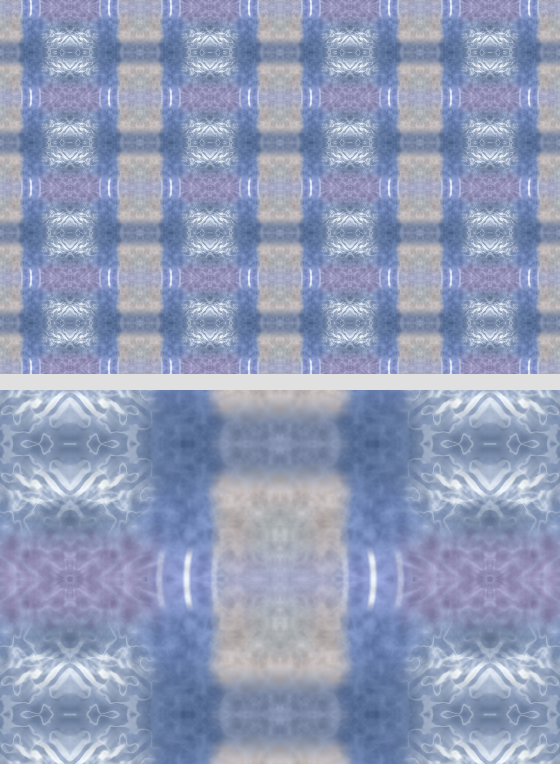
Top, the full canvas; bottom, a detail of the centre.
Reproduce this pattern procedurally as a WebGL 2 fragment shader.

```glsl
#version 300 es
precision highp float;
// Kaleidoscopic woven-cloth pattern: four mirrored tiles across, just over four down.
// Each tile is folded into one quarter, then soft bands, furry highlights, mauve
// filigree and thin bright ticks are layered over mirrored value noise.

uniform vec2 u_resolution;
out vec4 fragColor;

const vec2 REPEATS = vec2(4.0, 4.146);
const float ROW_CENTER = 0.498;     // height of a mauve row on the canvas
const float FOLD_ASPECT = 0.643;    // height / width of a folded quarter
const float COLUMN_EDGE = 0.36;     // half width of the furry column
const float PANEL_EDGE = 0.72;      // start of the pale panel
const float PANEL_HEIGHT = 0.76;
const float TICK_X = 0.555;
const float TICK_HALF_WIDTH = 0.014;
const float TICK_HEIGHT = 0.20;
const float GRAIN = 0.20;

const vec3 BLUE = vec3(0.44, 0.53, 0.72);
const vec3 DARK_BLUE = vec3(0.34, 0.43, 0.59);
const vec3 PERIWINKLE = vec3(0.57, 0.62, 0.83);
const vec3 HAZE = vec3(0.51, 0.58, 0.70);
const vec3 PANEL = vec3(0.67, 0.69, 0.71);
const vec3 PANEL_RIM = vec3(0.71, 0.68, 0.68);
const vec3 PANEL_GAP = vec3(0.48, 0.53, 0.64);
const vec3 LAVENDER = vec3(0.66, 0.68, 0.82);
const vec3 MAUVE = vec3(0.54, 0.49, 0.65);
const vec3 SLATE = vec3(0.42, 0.49, 0.60);
const vec3 WHITE = vec3(0.91, 0.93, 0.94);

float hash(vec2 p) {
    vec3 h = fract(p.xyx * 0.1031);
    h += dot(h, h.yzx + 33.33);
    return fract((h.x + h.y) * h.z);
}

float noise(vec2 p) {
    vec2 i = floor(p), f = fract(p);
    f = f * f * (3.0 - 2.0 * f);
    return mix(mix(hash(i), hash(i + vec2(1, 0)), f.x),
               mix(hash(i + vec2(0, 1)), hash(i + vec2(1, 1)), f.x), f.y);
}

float fbm(vec2 p) {
    float sum = 0.0, amp = 0.5;
    for (int i = 0; i < 4; i++) {
        sum += amp * noise(p);
        p = p * 2.03 + 17.0;
        amp *= 0.55;
    }
    return sum / 1.01;
}

// 1 below the edge, 0 above it, with a soft border
float below(float edge, float soft, float v) {
    return 1.0 - smoothstep(edge - soft, edge + soft, v);
}

float bump(float v, float center, float width) {
    float d = (v - center) / width;
    return exp(-d * d);
}

void main() {
    // Fold: x runs from furry column to panel axis, y from mauve row to dark row
    vec2 uv = gl_FragCoord.xy / u_resolution;
    vec2 tile = (uv - vec2(0.0, ROW_CENTER)) * REPEATS + vec2(0.0, 0.5);
    vec2 f = abs(fract(tile) - 0.5) * 2.0;
    vec2 q = f * vec2(1.0, FOLD_ASPECT);
    float pixel = 2.0 * REPEATS.x / u_resolution.x;

    // Shared textures
    float cloud = fbm(q * 7.0 + 3.0);
    float grain = fbm(q * 19.0 + 41.0);
    float ridge = 1.0 - abs(2.0 * noise(q * 22.0 + 2.5 * cloud) - 1.0);
    vec2 w = f + 0.16 * (vec2(cloud, grain) - 0.5);

    // Blue ground, darkest along the rows between highlights
    vec3 color = mix(BLUE, DARK_BLUE, smoothstep(0.45, 0.95, w.y));
    color = mix(color, PERIWINKLE, 0.85 * below(0.22, 0.16, w.y));

    // Pale panel with warm rim and lavender waist
    float panelX = smoothstep(PANEL_EDGE - 0.06, PANEL_EDGE + 0.06, w.x);
    float panelY = below(PANEL_HEIGHT, 0.11, w.y);
    color = mix(color, PANEL_GAP, 0.85 * panelX);
    float rim = max(bump(w.x, PANEL_EDGE + 0.07, 0.08), bump(w.y, PANEL_HEIGHT - 0.12, 0.13));
    color = mix(color, mix(PANEL, PANEL_RIM, rim), panelX * panelY);
    color = mix(color, LAVENDER, 0.8 * panelX * bump(w.y, 0.0, 0.19));

    // Hazy column with a slate spine
    float column = below(COLUMN_EDGE, 0.06, w.x);
    color = mix(color, HAZE, 0.75 * column);
    color = mix(color, SLATE, 0.7 * bump(w.x, 0.0, 0.10) * bump(w.y, 0.42, 0.14));
    color = mix(color, SLATE, 0.5 * column * bump(w.y, 1.0, 0.10));

    // Mauve filigree: petals and rings about the tile centre
    float radius = length(q);
    float petals = 0.5 + 0.5 * sin(radius * 55.0 + 4.0 * cos(6.0 * atan(q.y, q.x + 0.001)) + 5.0 * cloud);
    float flower = below(0.40, 0.09, w.x) * below(0.30, 0.15, w.y);
    color = mix(color, mix(MAUVE, LAVENDER, 0.55 * petals * ridge + 0.12), 0.8 * flower);

    // Furry white highlights, combed along a slant
    vec2 combed = vec2(q.x * 0.8 + q.y * 0.6, q.y * 0.8 - q.x * 0.6);
    float fur = smoothstep(0.28, 0.68, noise(combed * vec2(13.0, 42.0) + 3.0 * cloud));
    float tuft = bump(w.x, 0.17, 0.15) * bump(w.y, 0.69, 0.15);
    color = mix(color, WHITE, clamp(tuft * (0.30 + 0.85 * fur), 0.0, 1.0));
    float sparkle = smoothstep(0.72, 0.95, ridge) * column * smoothstep(0.3, 0.5, f.y);
    color = mix(color, WHITE, 0.28 * sparkle);

    // Thin bright tick with fainter echoes on both sides
    float bend = f.x - 0.35 * f.y * f.y;
    float reach = below(TICK_HEIGHT, 0.05, f.y);
    for (int i = -1; i <= 1; i++) {
        float side = float(i);
        float d = abs(bend - TICK_X - 0.13 * side);
        float line = below(TICK_HALF_WIDTH, max(0.010, 0.6 * pixel), d);
        color = mix(color, WHITE, line * reach * (0.9 - 0.55 * abs(side)));
    }
    color -= 0.07 * reach * bump(bend, TICK_X + 0.07, 0.025);

    // Woven grain over everything
    color += GRAIN * (grain - 0.5) + 0.10 * (cloud - 0.5) + 0.05 * (ridge - 0.5);
    fragColor = vec4(clamp(color, 0.0, 1.0), 1.0);
}
```
